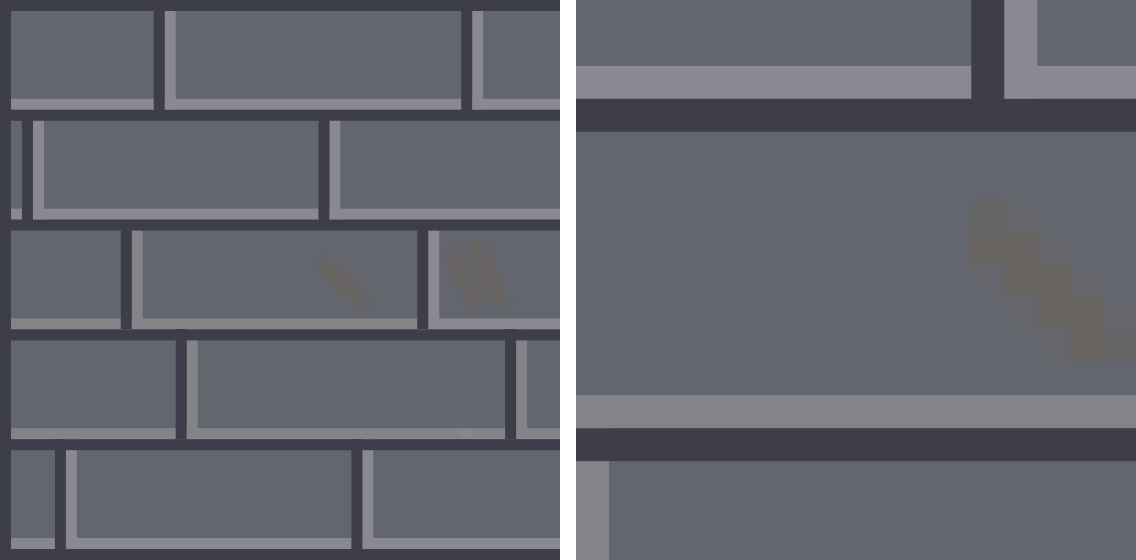
Left, the full canvas; right, a detail of the centre.
Write a WebGL 1 fragment shader that draws this texture.

```glsl
precision highp float;
uniform vec2 u_resolution;

#define CELLS 51.0
#define COURSE 10.0
#define MORTAR vec3(0.238, 0.242, 0.288)
#define STONE vec3(0.388, 0.400, 0.430)
#define COOL_RIM vec3(0.541, 0.539, 0.578)
#define WORN_RIM vec3(0.512, 0.516, 0.530)
#define STAIN vec3(0.402, 0.392, 0.382)
#define STAIN_CORE 0.55
#define STAIN_FADE 1.25

// Antialiased interval from a to b; px is the pixel size in cells
float band(float x, float a, float b, float px) {
  return clamp((x - a) / px + 0.5, 0.0, 1.0) * clamp((b - x) / px + 0.5, 0.0, 1.0);
}

float segmentDistance(vec2 p, vec2 a, vec2 b) {
  vec2 ab = b - a;
  return length(p - a - ab * clamp(dot(p - a, ab) / dot(ab, ab), 0.0, 1.0));
}

// First joint and joint spacing of a course, in cells
vec2 courseLayout(float row) {
  if (row < 0.5) return vec2(14.0, 28.0);
  if (row < 1.5) return vec2(2.0, 27.0);
  if (row < 2.5) return vec2(11.0, 27.0);
  if (row < 3.5) return vec2(16.0, 30.0);
  return vec2(5.0, 27.0);
}

// How far the rim of a brick has faded to plain grey
float rimWear(float row, float brick, float column) {
  if (row == 3.0) return column == 42.0 ? 0.4 : 1.0;
  if (row == 2.0) return brick < 1.0 ? 1.0 : 0.0;
  return row == 4.0 && brick < 0.0 ? 0.5 : 0.0;
}

// Faint blocky streaks, sampled at cell centres
float stainAmount(vec2 cell) {
  vec2 c = cell + 0.5;
  float d = segmentDistance(c, vec2(29.8, 24.3), vec2(32.7, 27.2));
  d = min(d, segmentDistance(c, vec2(41.4, 23.4), vec2(43.4, 27.3)));
  d = min(d, segmentDistance(c, vec2(43.5, 22.6), vec2(45.5, 27.3)));
  return 1.0 - smoothstep(STAIN_CORE, STAIN_FADE, d);
}

void main() {
  // Cell coordinates, counted from the top left
  vec2 uv = gl_FragCoord.xy / u_resolution;
  vec2 p = vec2(uv.x, 1.0 - uv.y) * CELLS;
  vec2 px = CELLS / u_resolution;

  // Brick layout: local coordinates are zero where a joint begins
  float row = min(floor(p.y / COURSE), 4.0);
  vec2 layout = courseLayout(row);
  float along = p.x - layout.x;
  float brick = floor(along / layout.y);
  vec2 local = vec2(mod(along + 4.0, layout.y), mod(p.y + 4.0, COURSE)) - 4.0;

  // Stone face
  vec3 color = mix(STONE, STAIN, stainAmount(floor(p)));

  // Light rim on the left and lower edges
  float rim = max(band(local.x, 1.0, 2.0, px.x), band(local.y, -1.0, 0.0, px.y));
  vec3 rimColor = mix(COOL_RIM, WORN_RIM, rimWear(row, brick, floor(p.x)));
  color = mix(color, rimColor, rim);

  // Mortar joints and left border
  float joint = max(band(local.x, 0.0, 1.0, px.x), band(local.y, 0.0, 1.0, px.y));
  joint = max(joint, band(p.x, -1.0, 1.0, px.x));
  color = mix(color, MORTAR, joint);

  gl_FragColor = vec4(color, 1.0);
}
```
